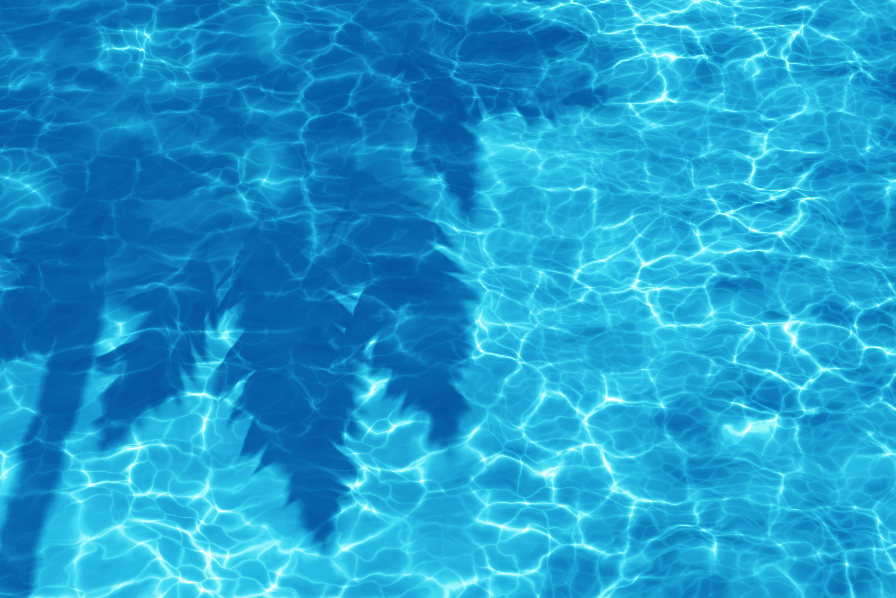
Give the GLSL for this texture, as a WebGL 2 fragment shader.

```glsl
#version 300 es
precision highp float;
// Sunlit pool water with a caustic web and the soft shadow of a palm tree.
uniform vec2 u_resolution;
out vec4 outColor;

vec2 hash2(vec2 p) {
    vec3 q = fract(p.xyx * vec3(0.1031, 0.1030, 0.0973));
    q += dot(q, q.yzx + 33.33);
    return fract((q.xx + q.yz) * q.zy);
}

float noise(vec2 p) {
    vec2 i = floor(p), f = fract(p);
    f = f * f * (3.0 - 2.0 * f);
    return mix(mix(hash2(i).x, hash2(i + vec2(1, 0)).x, f.x),
               mix(hash2(i + vec2(0, 1)).x, hash2(i + vec2(1, 1)).x, f.x), f.y);
}

float fbm(vec2 p) {
    float sum = 0.0, amp = 0.5;
    for (int i = 0; i < 4; i++) {
        sum += amp * noise(p);
        p = mat2(1.6, 1.2, -1.2, 1.6) * p + 7.3;
        amp *= 0.5;
    }
    return sum;
}

vec2 warp(vec2 p) {
    return vec2(fbm(p), fbm(p + 31.7)) - 0.47;
}

// Gap between the two nearest cell centres: zero along the web lines
float cellGap(vec2 p) {
    vec2 cell = floor(p), f = fract(p);
    float near = 8.0, next = 8.0;
    for (int y = -1; y <= 1; y++)
    for (int x = -1; x <= 1; x++) {
        vec2 o = vec2(x, y);
        float d = length(o + 0.1 + 0.8 * hash2(cell + o) - f);
        next = min(next, max(near, d));
        near = min(near, d);
    }
    return next - near;
}

// Soft elliptical patch
float blob(vec2 p, vec2 center, vec2 radius) {
    vec2 d = (p - center) / radius;
    return exp(-dot(d, d));
}

// Tapered leaf shadow from a to b with slanted, ragged leaflets
float frond(vec2 p, vec2 a, vec2 b, float width) {
    vec2 axis = b - a, dir = normalize(axis);
    float t = dot(p - a, axis) / dot(axis, axis);
    float side = dot(p - a, vec2(-dir.y, dir.x));
    float leaflet = noise(vec2((t * length(axis) - 0.9 * abs(side)) * 62.0, sign(side) * 4.0 + 9.0));
    float taper = smoothstep(-0.15, 0.3, t) * (1.0 - smoothstep(0.5, 1.08, t));
    float halfWidth = width * taper * (0.55 + 0.75 * leaflet);
    return smoothstep(0.018, -0.018, abs(side) - halfWidth) * smoothstep(0.0, 0.2, taper);
}

float palmShadow(vec2 p) {
    // Trunk
    float along = clamp(p.y / 0.56, 0.0, 1.0);
    float trunk = smoothstep(0.012, -0.012, abs(p.x - mix(0.012, 0.165, along)) - 0.034);
    float s = trunk * smoothstep(0.62, 0.48, p.y);
    // Hanging fronds
    s = max(s, frond(p, vec2(0.44, 0.66), vec2(0.55, 0.05), 0.105));
    s = max(s, frond(p, vec2(0.60, 0.72), vec2(0.76, 0.22), 0.092));
    s = max(s, frond(p, vec2(0.34, 0.58), vec2(0.17, 0.23), 0.075));
    s = max(s, frond(p, vec2(0.17, 0.64), vec2(-0.02, 0.38), 0.085));
    s = max(s, frond(p, vec2(0.68, 0.95), vec2(0.79, 0.62), 0.055));
    s = max(s, 0.7 * frond(p, vec2(0.55, 0.97), vec2(1.05, 0.82), 0.09));
    // Crown and the diffuse shade above it
    float crown = smoothstep(0.45, 0.56, p.y + 0.12 * (fbm(p * 9.0) - 0.5));
    crown *= smoothstep(0.76, 0.66, p.x + 0.09 * (fbm(p * 13.0) - 0.5));
    s = max(s, 0.82 * crown);
    s = max(s, 0.72 * smoothstep(1.08, 0.85, p.x) * smoothstep(0.78, 0.94, p.y));
    // Sunlit openings
    s -= 0.65 * blob(p, vec2(0.24, 0.92), vec2(0.07, 0.05));
    s -= 0.60 * blob(p, vec2(0.45, 0.71), vec2(0.035, 0.08));
    s -= 0.40 * blob(p, vec2(0.45, 0.94), vec2(0.04, 0.04));
    s -= 0.50 * blob(p, vec2(0.03, 0.68), vec2(0.05, 0.06));
    s -= 0.35 * blob(p, vec2(0.20, 0.80), vec2(0.09, 0.04));
    return clamp(s, 0.0, 1.0);
}

vec3 waterColor(float v) {
    vec3 c = mix(vec3(0.02, 0.34, 0.62), vec3(0.03, 0.39, 0.66), smoothstep(-0.1, 0.08, v));
    c = mix(c, vec3(0.06, 0.50, 0.74), smoothstep(0.06, 0.25, v));
    c = mix(c, vec3(0.10, 0.63, 0.83), smoothstep(0.22, 0.42, v));
    c = mix(c, vec3(0.15, 0.73, 0.89), smoothstep(0.40, 0.60, v));
    c = mix(c, vec3(0.25, 0.85, 0.95), smoothstep(0.57, 0.78, v));
    c = mix(c, vec3(0.57, 0.96, 0.99), smoothstep(0.76, 1.05, v));
    return mix(c, vec3(0.93, 1.0, 1.0), smoothstep(1.05, 1.45, v));
}

void main() {
    vec2 p = gl_FragCoord.xy / u_resolution.y;
    float choppy = smoothstep(0.65, 1.3, p.x + 0.25 * p.y);
    // Ripples shrink and flatten with distance
    vec2 q = vec2((p.x - 0.75) * (1.0 + 0.35 * p.y), p.y * (1.15 + 0.45 * p.y)) + 3.0;
    vec2 bend = warp(q * 5.0);
    vec2 w = q + 0.13 * bend + 0.025 * warp(q * 19.0);

    // Three scales of light web, with uneven strength
    float broad = exp(-cellGap(w * vec2(8.5, 10.0)) * mix(9.0, 12.0, choppy));
    float medium = exp(-cellGap(w * vec2(13.0, 18.0) + 4.0 * bend.yx) * 9.0);
    float fine = exp(-cellGap(w * vec2(23.0, 34.0) + 17.0) * 6.0);
    float strength = smoothstep(0.22, 0.72, fbm(q * 7.0 + 11.0));
    float web = broad * (0.25 + 0.75 * strength) + medium * (0.12 + 0.38 * strength)
              + fine * mix(0.06, 0.25, choppy);
    web += 0.7 * broad * medium * strength;

    float shade = palmShadow(p + 0.035 * bend + 0.012 * warp(p * vec2(18.0, 36.0)));
    float level = 0.43 + 0.14 * blob(p, vec2(0.95, 0.58), vec2(0.28, 0.3))
                + 0.12 * blob(p, vec2(0.25, 0.08), vec2(0.4, 0.18))
                - 0.13 * choppy + 0.18 * smoothstep(0.95, 1.0, p.y) * choppy;
    level += mix(0.4, 0.75, choppy) * (fbm(w * vec2(9.0, 17.0)) - 0.47);
    level -= 0.43 * shade;
    outColor = vec4(waterColor(level + web * mix(0.62, 0.27, shade)), 1.0);
}
```
